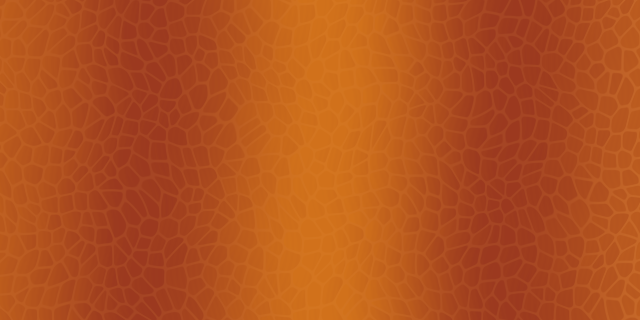
Reproduce this pattern procedurally as a Shadertoy shader.

```glsl
// Draws amber leather: pebbled cells with pale creases over soft vertical bands of rust and orange.

const float TAU = 6.2831853;
const vec3 RUST = vec3(0.610, 0.225, 0.120);
const vec3 AMBER = vec3(0.820, 0.445, 0.105);
const vec3 CREASE = vec3(0.900, 0.560, 0.270);
const vec2 CELL_DENSITY = vec2(20.5, 18.0);   // cells per canvas height

vec2 hash2(vec2 p) {
    vec3 q = fract(vec3(p.xyx) * vec3(0.1031, 0.1030, 0.0973));
    q += dot(q, q.yzx + 33.33);
    return fract((q.xx + q.yz) * q.zy);
}

vec2 cellSeed(vec2 id, float jitter) {
    return id + 0.5 + jitter * (hash2(id) - 0.5);
}

float smoothMin(float a, float b, float k) {
    float h = max(k - abs(a - b), 0.0) / k;
    return min(a, b) - 0.25 * k * h * h;
}

// Bends the grid with layered sines so that the cell size and direction vary
vec2 warp(vec2 p, float amount) {
    return p + amount * vec2(sin(p.y * 0.9 + 1.3 * sin(p.x * 0.4)),
                             sin(p.x * 0.7 + 1.1 * sin(p.y * 0.5)));
}

// Cellular noise: rounded distance to the border, nearest cell id and offset from its seed
float cellBorder(vec2 p, float jitter, float rounding, out vec2 nearId, out vec2 offset) {
    vec2 base = floor(p);
    float nearest = 1e3;
    nearId = base;
    offset = vec2(0.0);
    for (int y = -1; y <= 1; y++)
    for (int x = -1; x <= 1; x++) {
        vec2 id = base + vec2(x, y);
        vec2 d = p - cellSeed(id, jitter);
        if (dot(d, d) < nearest) {
            nearest = dot(d, d);
            nearId = id;
            offset = d;
        }
    }
    float border = 1.0;
    for (int y = -2; y <= 2; y++)
    for (int x = -2; x <= 2; x++) {
        if (x == 0 && y == 0) continue;
        vec2 toSeed = cellSeed(nearId + vec2(x, y), jitter) - p;
        vec2 between = toSeed + offset;
        float edge = dot(0.5 * (toSeed - offset), normalize(between));
        border = smoothMin(border, edge, rounding);
    }
    return border;
}

// Broad vertical bands, weaker towards the sides
float bandTone(vec2 uv) {
    float x = uv.x + 0.008 * sin(uv.y * 5.0 + 0.6);
    float wave = 0.5 + 0.5 * cos(TAU * (x - 0.51) / 0.57);
    return wave * (1.0 - 0.35 * smoothstep(0.3, 0.5, abs(uv.x - 0.5)));
}

void mainImage(out vec4 fragColor, in vec2 fragCoord) {
    vec2 uv = fragCoord / iResolution.xy;
    vec2 p = warp(fragCoord / iResolution.y * CELL_DENSITY, 0.35);
    float pixel = CELL_DENSITY.x / iResolution.y;

    vec2 id, offset;
    float border = cellBorder(p, 0.82, 0.14, id, offset);
    float crease = 1.0 - smoothstep(0.02, 0.045 + pixel, border);

    // Cell tone: random shade, soft tilt to the right and faint upright grain
    float shade = 0.07 * (hash2(id + 71.0).x - 0.5);
    float tilt = -0.07 * offset.x;
    float grain = 0.012 * sin(p.x * 17.0 + 2.0 * sin(p.y * 0.8));
    float tone = bandTone(uv) + (1.0 - crease) * (shade + tilt + grain);

    // Pale sheen along the right side
    float sheen = smoothstep(0.86, 1.0, uv.x);
    vec3 color = mix(RUST, AMBER, clamp(tone, 0.0, 1.0));
    color = mix(color, CREASE, crease * mix(0.13, 0.22, sheen) + 0.06 * sheen);
    fragColor = vec4(color, 1.0);
}
```
